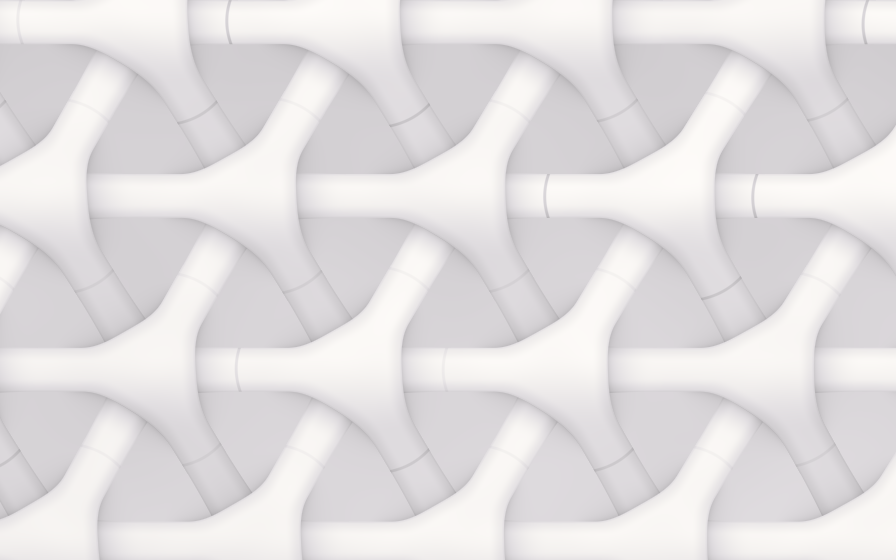
Give the GLSL for this pattern, as a WebGL 1 fragment shader.

```glsl
precision highp float;
// Woven lattice of smooth white three-armed shells over pale grey openings.

uniform vec2 u_resolution;

float hash(vec2 cell) {
  return fract(sin(dot(cell, vec2(12.99, 78.23))) * 437.58);
}

// Layered sines for soft surface mottling, roughly -1 to 1.
float mottle(vec2 p) {
  float a = sin(p.x * 5.3 + 1.7 * sin(p.y * 3.1));
  float b = sin(p.y * 8.7 + 1.3 * sin(p.x * 6.1 + 2.0));
  return 0.6 * a + 0.4 * b;
}

float smoothMin(float a, float b, float k) {
  float h = max(k - abs(a - b), 0.0) / k;
  return min(a, b) - 0.25 * k * h * h;
}

// Arm frame: x runs along the arm, y across it.
vec2 armFrame(vec2 p, vec2 dir) {
  return vec2(dot(p, dir), dot(p, vec2(-dir.y, dir.x)));
}

// Round-ended arm, flared slightly towards its tucked tip.
float armDistance(vec2 a) {
  float flare = max(a.x - 0.5, 0.0);
  float halfWidth = 0.109 + 0.1 * flare * flare;
  return length(vec2(a.x - clamp(a.x, 0.0, 0.9), a.y)) - halfWidth;
}

// Thin curved joint across an arm.
float seam(vec2 a, float at, float px) {
  float offset = abs(a.x - at + 1.5 * a.y * a.y);
  return (1.0 - smoothstep(0.003, 0.006 + px, offset)) * step(abs(a.y), 0.15);
}

void main() {
  vec2 uv = gl_FragCoord.xy / u_resolution.y;
  float centerX = 0.5 * u_resolution.x / u_resolution.y + 0.019;

  // Lattice space with unit pitch, widening gently towards the top.
  vec2 q = vec2((uv.x - centerX) / (0.362 + 0.0177 * uv.y), (uv.y - 0.65) / 0.3583);
  float px = 2.79 / u_resolution.y;
  float rowHeight = 0.866;
  float nearRow = floor(q.y / rowHeight + 0.5);

  // Recessed background.
  float tone = 0.868 - 0.05 * uv.y + 0.008 * mottle(q * 0.8);

  // Pass 0 lays down whole shells; pass 1 lays their raised centres on top.
  for (int pass = 0; pass < 2; pass++) {
    for (int j = -1; j <= 1; j++) {
      for (int i = -1; i <= 1; i++) {
        float row = nearRow + float(j);
        float shift = 0.5 * mod(row, 2.0);
        float column = floor(q.x - shift + 0.5) + float(i);
        vec2 p = q - vec2(column + shift, row * rowHeight);
        float r = length(p);
        float variation = hash(vec2(column, row));

        vec2 left = armFrame(p, vec2(-1.0, 0.0));
        vec2 upper = armFrame(p, vec2(0.5, 0.866));
        vec2 lower = armFrame(p, vec2(0.5, -0.866));
        float d = smoothMin(armDistance(left), armDistance(upper), 0.24);
        d = smoothMin(d, armDistance(lower), 0.24);

        // Light from above, shaded rims and tips that sink into shadow.
        float shell = mix(0.872, 0.985, smoothstep(-0.32, 0.08, p.y));
        shell -= 0.055 * smoothstep(-0.07, 0.0, d);
        shell -= 0.035 * smoothstep(-0.012, 0.0, d);
        shell -= 0.09 * smoothstep(0.55, 0.92, left.x);
        shell -= 0.12 * smoothstep(0.62, 0.86, upper.x);
        shell -= 0.03 * smoothstep(0.01, 0.12, -upper.y) * smoothstep(0.15, 0.4, upper.x);
        shell += 0.012 * (variation - 0.5) + 0.005 * mottle(p * 2.0 + variation * 6.0);

        // Joints differ in strength and place from shell to shell.
        float joint = 0.53 + 0.05 * (variation - 0.5);
        shell -= 0.09 * (0.4 + 0.6 * variation) * seam(lower, joint, px);
        shell -= 0.13 * smoothstep(0.45, 0.9, variation) * seam(left, joint + 0.04, px);
        shell -= 0.025 * seam(upper, joint, px);

        float cover = clamp(0.5 - d / px, 0.0, 1.0);
        if (pass == 1) {
          // Contact shadow on whatever passes beneath the centre.
          float nearby = 1.0 - smoothstep(0.28, 0.48, r);
          float outside = max(d, 0.0);
          tone -= nearby * (0.06 * exp(-outside * 18.0) + 0.05 * exp(-outside * 90.0));
          cover *= step(r, 0.55);
        }
        tone = mix(tone, shell, cover);
      }
    }
  }

  // Slightly dimmer lower left, then cool greys and warm whites.
  tone -= 0.02 * smoothstep(0.9, 0.0, length(uv));
  vec3 tint = mix(vec3(1.0, 0.985, 1.0), vec3(1.0, 0.99, 0.98), smoothstep(0.86, 0.98, tone));
  gl_FragColor = vec4(clamp(tone * tint, 0.0, 1.0), 1.0);
}
```
